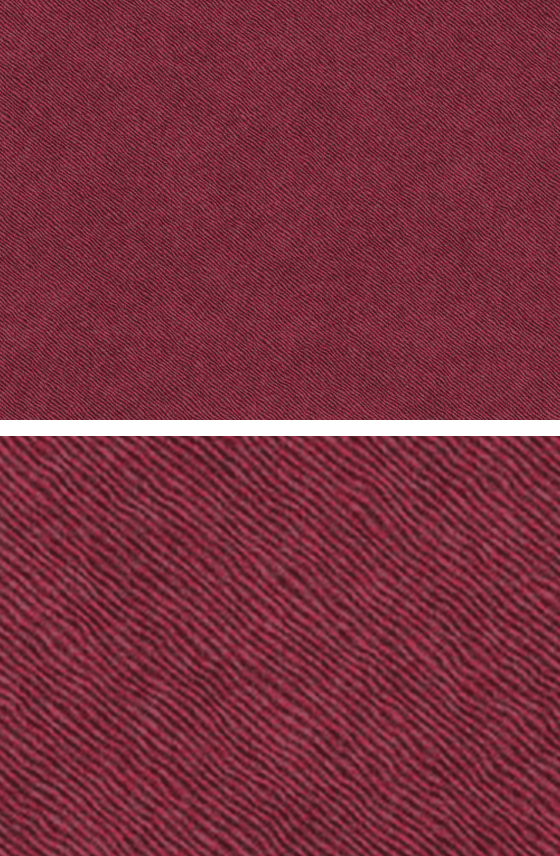
Top, the full canvas; bottom, a detail of the centre.
Write a WebGL 2 fragment shader that draws this texture.

```glsl
#version 300 es
precision highp float;

uniform vec2 u_resolution;
out vec4 outColor;

const float TWILL_ANGLE = 0.70;
const float RIB_COUNT = 131.0;   // ribs per canvas height
const float FIBRE_COUNT = 300.0; // fibres per canvas height

float hash(vec2 cell, float seed) {
    vec3 p = fract(vec3(cell.xyx + seed) * vec3(0.1031, 0.1030, 0.0973));
    p += dot(p, p.yzx + 33.33);
    return fract((p.x + p.y) * p.z);
}

float valueNoise(vec2 p, float seed) {
    vec2 cell = floor(p);
    vec2 f = fract(p);
    f = f * f * (3.0 - 2.0 * f);
    float low = mix(hash(cell, seed), hash(cell + vec2(1.0, 0.0), seed), f.x);
    float high = mix(hash(cell + vec2(0.0, 1.0), seed), hash(cell + 1.0, seed), f.x);
    return mix(low, high, f.y);
}

float signedNoise(vec2 p, float seed) {
    return 2.0 * valueNoise(p, seed) - 1.0;
}

// Coordinates along and across the diagonal ribs.
vec2 twillSpace(vec2 p, float angle) {
    vec2 along = vec2(cos(angle), -sin(angle));
    vec2 across = vec2(sin(angle), cos(angle));
    return vec2(dot(p, along), dot(p, across));
}

// Rib height from 0 in the grooves to 1 on the crests.
float ribHeight(vec2 twill, float count) {
    vec2 q = twill * count;
    float drift = 0.38 * signedNoise(q * vec2(0.14, 0.20), 11.0);
    float wobble = 0.26 * signedNoise(q * vec2(0.42, 0.55), 29.0);
    float phase = q.y + drift + wobble;
    return 0.5 + 0.5 * sin(6.28318 * phase);
}

vec3 yarnColour(float light, float dust) {
    vec3 groove = vec3(0.28, 0.092, 0.12);
    vec3 body = vec3(0.495, 0.18, 0.242);
    vec3 crest = vec3(0.66, 0.268, 0.36);
    vec3 colour = mix(groove, body, clamp(light / 0.55, 0.0, 1.0));
    colour = mix(colour, crest, clamp((light - 0.55) / 0.45, 0.0, 1.0));
    // Pale fibres are greyer, clean fibres are redder.
    vec3 tint = vec3(-0.035, 0.066, 0.044);
    return colour + tint * dust * (0.35 + 0.65 * light);
}

void main() {
    vec2 p = gl_FragCoord.xy / u_resolution.y;
    vec2 twill = twillSpace(p, TWILL_ANGLE);

    // Short fibres lie along the ribs, specks are almost round.
    float fibre = signedNoise(twill * FIBRE_COUNT * vec2(0.55, 1.1), 47.0);
    float speck = signedNoise(p * FIBRE_COUNT * 1.25, 71.0);

    // Soft unevenness of the dye and the weave.
    float patches = 0.035 * signedNoise(p * 9.0, 5.0);
    patches += 0.055 * signedNoise(p * 38.0, 17.0);

    float rib = ribHeight(twill, RIB_COUNT);
    float light = 0.50 + 0.70 * (rib - 0.5);
    light += 0.16 * fibre + 0.20 * speck + patches;

    float dust = signedNoise(p * FIBRE_COUNT * vec2(0.8, 1.0), 93.0);
    outColor = vec4(yarnColour(clamp(light, 0.0, 1.0), dust), 1.0);
}
```
